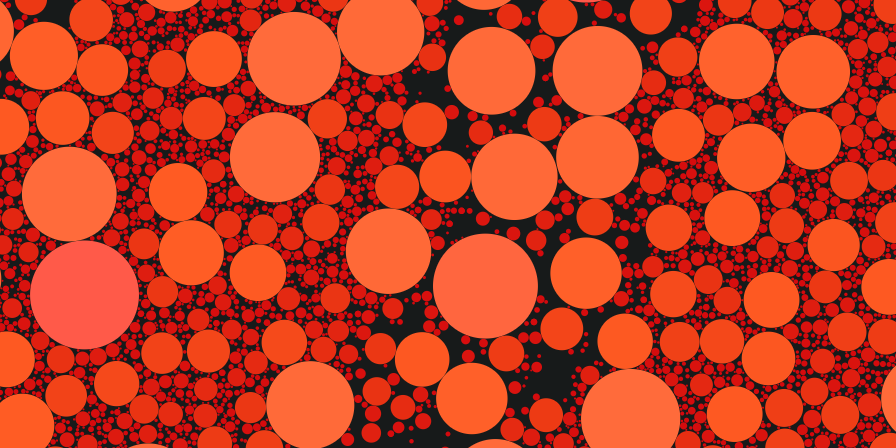
A WebGL 1 fragment shader for this pattern:

```glsl
precision highp float;
// Packed disks in reds and oranges on charcoal, coloured by radius.
// Jittered grids, each half as wide as the last, add disks that share the room
// with their neighbours and slide away from larger disks until they touch.

uniform vec2 u_resolution;

const int LEVELS = 5;
const int WINDOW = 16;          // 4 x 4 cells kept around the pixel
const int STORED = 80;          // LEVELS * WINDOW
const float COARSE_CELL = 0.25;
const float MAX_REACH = 0.5;    // largest radius, in cells
const float JITTER = 0.6;
const float MIN_RADIUS = 0.0022;
const vec3 CHARCOAL = vec3(0.09, 0.10, 0.10);

vec3 disks[STORED];             // centre and radius; negative radius is empty

vec3 hash3(vec2 cell, float level) {
  vec3 q = fract((cell.xyx + level * 17.3) * vec3(0.1031, 0.1030, 0.0973));
  q += dot(q, q.yxz + 33.33);
  return fract((q.xxy + q.yzz) * q.zyx);
}

// Layered sines: high where small disks crowd together.
float crowding(vec2 p) {
  return sin(4.4 * p.x - 3.0 * p.y + 1.35)
       + 0.6 * sin(6.0 * p.y - 5.0 * p.x - 2.4);
}

// Seed position and its random value.
vec3 seedOf(vec2 cell, float level, float size) {
  vec3 h = hash3(cell, level);
  return vec3((cell + 0.5 + JITTER * (h.xy - 0.5) + level * 0.37) * size, h.z);
}

float weightOf(float random) {
  return mix(0.45, 1.0, random);
}

// Radius a seed may claim without crossing the claims of its neighbours.
float reachOf(vec2 cell, float level, float size, vec3 seed) {
  float reach = MAX_REACH * size;
  float weight = weightOf(seed.z);
  for (int i = 0; i < 9; i++) {
    if (i == 4) continue;
    float row = floor((float(i) + 0.5) / 3.0);
    vec2 side = vec2(float(i) - 3.0 * row, row) - 1.0;
    vec3 other = seedOf(cell + side, level, size);
    float share = weight / (weight + weightOf(other.z));
    reach = min(reach, distance(seed.xy, other.xy) * share);
  }
  return reach;
}

// Direction away from the nearest placed disk, and the gap to its rim.
vec3 nearestRim(vec2 p, int placed) {
  vec3 best = vec3(0.0, 0.0, 9.0);
  for (int j = 0; j < STORED; j++) {
    if (j >= placed) break;
    vec3 disk = disks[j];
    vec2 away = p - disk.xy;
    float len = length(away);
    float gap = len - disk.z;
    if (disk.z > 0.0 && gap < best.z) best = vec3(away / max(len, 1e-5), gap);
  }
  return best;
}

// Chance that a seed grows: few giants in crowds, few grains outside them.
float growChance(vec2 p, float level) {
  float crowd = crowding(p);
  if (level < 0.5) return 1.0 - 0.7 * smoothstep(0.35, 0.9, crowd);
  return mix(pow(0.42, max(level - 1.0, 0.0)), 1.0, smoothstep(-0.5, 0.0, crowd));
}

vec3 growDisk(vec2 cell, float level, float size, vec2 view, int placed) {
  vec3 seed = seedOf(cell, level, size);
  vec3 none = vec3(seed.xy, -1.0);
  // Farther seeds cannot affect this pixel, even through finer levels.
  float range = 1.5 - exp2(level + 1.0 - float(LEVELS));
  if (distance(seed.xy, view) > (range + 0.02) * size) return none;
  if (fract(seed.z * 57.0) > growChance(seed.xy, level)) return none;
  float reach = reachOf(cell, level, size, seed);
  vec3 rim = nearestRim(seed.xy, placed);
  if (rim.z < -reach) return none;
  if (rim.z >= reach) return vec3(seed.xy, reach);
  float shift = 0.5 * (reach - rim.z);
  vec2 centre = seed.xy + rim.xy * shift;
  float radius = min(reach - shift, nearestRim(centre, placed).z);
  return radius < MIN_RADIUS ? none : vec3(centre, radius);
}

vec3 diskColour(float radius) {
  vec3 c = mix(vec3(0.83, 0.03, 0.05), vec3(0.93, 0.23, 0.08), smoothstep(0.002, 0.042, radius));
  c = mix(c, vec3(1.0, 0.36, 0.14), smoothstep(0.036, 0.068, radius));
  c = mix(c, vec3(1.0, 0.42, 0.23), smoothstep(0.068, 0.105, radius));
  return mix(c, vec3(1.0, 0.35, 0.29), smoothstep(0.114, 0.123, radius));
}

void main() {
  float pixel = 1.0 / u_resolution.y;
  vec2 p = gl_FragCoord.xy * pixel;
  vec3 colour = CHARCOAL;
  float size = COARSE_CELL;
  float cover = 0.0;
  for (int k = 0; k < LEVELS; k++) {
    float level = float(k);
    vec2 corner = floor(p / size - level * 0.37 - 0.5) - 1.0;
    for (int i = 0; i < WINDOW; i++) {
      float row = floor((float(i) + 0.5) / 4.0);
      vec2 cell = corner + vec2(float(i) - 4.0 * row, row);
      vec3 disk = growDisk(cell, level, size, p, k * WINDOW);
      disks[k * WINDOW + i] = disk;
      cover = clamp((disk.z - distance(p, disk.xy)) / pixel + 0.4, 0.0, 1.0);
      colour = mix(colour, diskColour(disk.z), cover);
      if (cover >= 1.0) break;
    }
    // Disks never overlap, so a covered pixel is finished.
    if (cover >= 1.0) break;
    size *= 0.5;
  }
  gl_FragColor = vec4(colour, 1.0);
}
```
